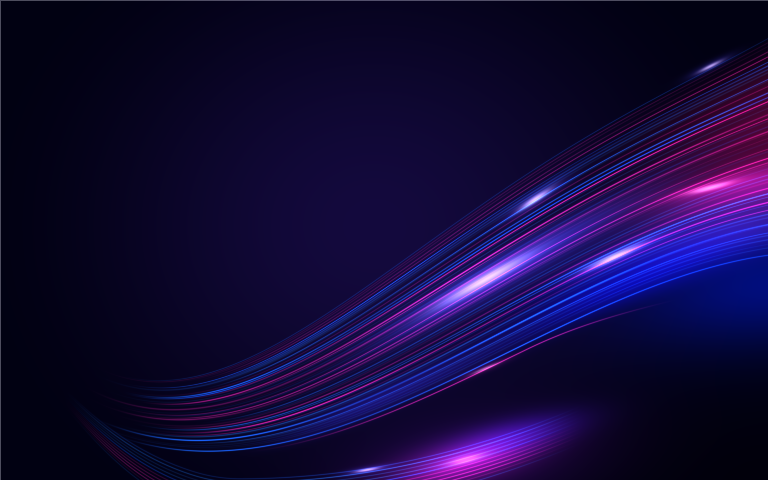
Reproduce this background procedurally as a Shadertoy shader.

```glsl
// Neon light strands sweeping upward across a deep indigo background
#define STRANDS 50
#define LOW_STRANDS 11
#define LINE_WIDTH 0.0011
#define STRAND_GAIN 0.8
#define FLARE_GAIN 0.95
#define PINK vec3(0.86, 0.12, 0.56)
#define BLUE vec3(0.06, 0.30, 0.85)
#define CYAN vec3(0.15, 0.62, 1.0)
#define VIOLET vec3(0.24, 0.20, 0.80)
#define NIGHT vec3(0.004, 0.002, 0.070)
#define INDIGO vec3(0.076, 0.036, 0.240)

float hash(float n) {
    return fract(sin(n * 127.1 + 3.7) * 4375.85);
}

// Smooth one-dimensional noise
float noise(float x) {
    float i = floor(x), f = x - i;
    return mix(hash(i), hash(i + 1.0), f * f * (3.0 - 2.0 * f));
}

// Upper and lower borders of the main ribbon
float topEdge(float x) {
    float u = x - 0.33;
    return 0.208 + u * u * (1.598 + u * (0.436 * u - 1.463));
}

float bottomEdge(float x) {
    float u = x - 0.44;
    return 0.054 + u * u * (0.778 - 0.416 * u);
}

// Centre line of the small ribbon near the bottom
float lowCurve(float x) {
    float u = x - 0.5;
    return -0.045 + (u < 0.0 ? 1.6 : 0.3) * u * u;
}

// Elongated soft spot, tilted by the given slope
float spot(vec2 p, vec2 centre, float slope, vec2 size) {
    vec2 dir = normalize(vec2(1.0, slope)), d = p - centre;
    vec2 q = vec2(dot(d, dir), dot(d, vec2(-dir.y, dir.x))) / size;
    return exp(-dot(q, q));
}

// Antialiased line that keeps its energy at any resolution
float line(float d, float width, float px) {
    float w = sqrt(width * width + 0.2 * px * px);
    return exp(-d * d / (w * w)) * width / w * 1.5;
}

// Hot white centre inside a coloured halo
vec3 flare(vec2 p, vec2 c, float slope, vec2 size, vec3 tint) {
    return FLARE_GAIN * (tint * 0.5 * spot(p, c, slope, size * vec2(1.6, 1.8))
        + vec3(0.80, 0.70, 0.75) * spot(p, c, slope, size * vec2(0.75, 0.7)));
}

vec3 strandColor(float h) {
    vec3 cool = mix(BLUE, CYAN, pow(hash(h * 91.0), 2.0));
    return mix(cool, PINK, step(0.56, h));
}

void mainImage(out vec4 fragColor, in vec2 fragCoord) {
    float px = 1.0 / iResolution.y;
    vec2 p = fragCoord * px;
    float right = iResolution.x * px;

    // Background glow
    float r = length((p - vec2(0.78, 0.53)) * vec2(0.95, 1.1));
    vec3 col = mix(INDIGO, NIGHT, smoothstep(0.0, 0.82, r));

    // Ribbon coordinates: s runs from the upper border to the lower one
    float top = topEdge(p.x), bottom = bottomEdge(p.x);
    float s = (top - p.y) / (top - bottom);
    float slopeTop = (topEdge(p.x + 0.01) - top) * 100.0;
    float slopeBottom = (bottomEdge(p.x + 0.01) - bottom) * 100.0;
    float inside = smoothstep(-0.03, 0.2, s) * (1.0 - smoothstep(0.85, 1.08, s));

    // Coloured veils in and under the ribbon
    col += vec3(0.30, 0.015, 0.13) * inside * spot(p, vec2(1.64, 0.74), 0.5, vec2(0.27, 0.15));
    col += vec3(0.38, 0.05, 0.34) * inside * spot(p, vec2(1.60, 0.625), 0.25, vec2(0.23, 0.04));
    col += vec3(0.12, 0.08, 0.30) * inside * spot(p, vec2(1.58, 0.54), 0.2, vec2(0.30, 0.06));
    col += VIOLET * 0.33 * inside * spot(p, vec2(1.10, 0.46), 0.58, vec2(0.32, 0.035));
    col += vec3(0.01, 0.01, 0.48) * inside * spot(p, vec2(1.32, 0.40), 0.42, vec2(0.25, 0.065));
    col += vec3(0.00, 0.05, 0.42) * spot(p, vec2(1.62, 0.41), 0.1, vec2(0.32, 0.13));
    col += vec3(0.06, 0.05, 0.30) * inside * spot(p, vec2(0.80, 0.165), 0.45, vec2(0.28, 0.03));

    // Main strands, turning blue toward the lower border
    for (int i = 0; i < STRANDS; i++) {
        float k = float(i), g = hash(k + 71.0);
        float t = 0.97 * (k + 0.8 * g) / float(STRANDS);
        float h = hash(k) * (1.0 - 0.5 * smoothstep(0.78, 0.88, t));
        float slope = mix(slopeTop, slopeBottom, t);
        float d = (p.y - mix(top, bottom, t)) / sqrt(1.0 + slope * slope);
        float start = 0.17 + 0.25 * hash(k + 19.0);
        float fade = smoothstep(start, start + 0.22, p.x);
        float glow = fade * (0.12 + 0.88 * g * g) * (0.35 + 0.9 * noise(p.x * 3.0 + k * 7.3));
        float width = LINE_WIDTH * (0.7 + 0.6 * hash(k + 43.0));
        col += strandColor(h) * STRAND_GAIN * glow * line(d, width, px);
    }

    // Rosy strand leaving the lower border
    float rosy = bottom - 0.035 * smoothstep(1.1, 1.5, p.x);
    float rosyFade = smoothstep(0.5, 0.95, p.x) * (1.0 - smoothstep(1.1, 1.42, p.x));
    col += PINK * 0.6 * rosyFade * line((p.y - rosy) * 0.9, LINE_WIDTH, px);

    // Lower ribbon, dim on the left and bright past its lowest point
    float low = lowCurve(p.x);
    float lowSlope = (lowCurve(p.x + 0.01) - low) * 100.0;
    float lowFade = smoothstep(0.13, 0.28, p.x) * (1.0 - smoothstep(1.0, 1.22, p.x));
    lowFade *= mix(0.55, 1.0, smoothstep(0.4, 0.8, p.x));
    for (int i = 0; i < LOW_STRANDS; i++) {
        float k = float(i) + 200.0;
        float offset = (float(i) / float(LOW_STRANDS) - 0.35) * 0.085 * smoothstep(-0.1, 0.4, p.x);
        float d = (p.y - low - offset) / sqrt(1.0 + lowSlope * lowSlope);
        col += strandColor(hash(k)) * lowFade * (0.15 + 0.4 * hash(k + 9.0)) * line(d, LINE_WIDTH, px);
    }
    col += vec3(0.38, 0.06, 0.36) * spot(p, vec2(0.96, 0.035), 0.25, vec2(0.15, 0.042));
    col += vec3(0.14, 0.04, 0.44) * spot(p, vec2(1.07, 0.09), 0.25, vec2(0.14, 0.035));
    col += vec3(0.10, 0.015, 0.16) * spot(p, vec2(1.0, 0.03), 0.15, vec2(0.28, 0.10));

    // Bright flares riding on the strands
    col += flare(p, vec2(1.01, 0.417), 0.56, vec2(0.13, 0.016), VIOLET);
    col += flare(p, vec2(1.115, 0.585), 0.66, vec2(0.045, 0.008), VIOLET);
    col += flare(p, vec2(1.48, 0.862), 0.5, vec2(0.032, 0.005), VIOLET) * 0.8;
    col += flare(p, vec2(1.48, 0.609), 0.25, vec2(0.055, 0.007), PINK) * 0.8;
    col += flare(p, vec2(1.28, 0.465), 0.45, vec2(0.07, 0.009), VIOLET);
    col += flare(p, vec2(1.01, 0.232), 0.42, vec2(0.035, 0.004), PINK) * 0.5;
    col += flare(p, vec2(0.97, 0.042), 0.25, vec2(0.05, 0.011), PINK) * 0.5;
    col += flare(p, vec2(0.765, 0.021), 0.17, vec2(0.03, 0.004), VIOLET) * 0.9;

    // Darkened far corner and hairline border on the top and left
    col *= 1.0 - 0.4 * spot(p, vec2(right, 0.0), 0.0, vec2(0.4, 0.16));
    float border = min(p.x, 1.0 - p.y);
    col += 0.3 * (1.0 - smoothstep(0.001, 0.003, border));

    fragColor = vec4(clamp(col, 0.0, 1.0), 1.0);
}
```
